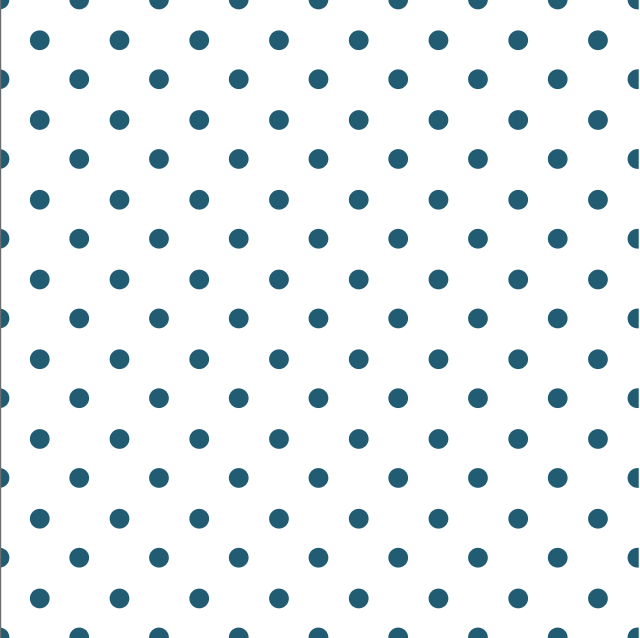
A Shadertoy shader for this pattern:

```glsl
// Staggered teal polka dots on white, with a thin grey rule on the left edge.

const vec3 PAPER = vec3(1.0);
const vec3 TEAL = vec3(0.13, 0.36, 0.45);
const vec3 RULE_GREY = vec3(0.42, 0.43, 0.44);

// Lengths are fractions of the canvas width.
const float PITCH = 0.1246;
const float DOT_RADIUS = 0.0154;
const float RULE_WIDTH = 0.0019;
const float RIGHT_MARGIN = 0.0020;
const vec2 CORNER_DOT = vec2(-0.0008, -0.0008);
const vec2 CENTRE_DOT = vec2(0.0621, 0.0629);

// Signed distance to the nearest dot of a square lattice.
float dotLattice(vec2 p, vec2 origin, float pitch, float radius) {
    vec2 cell = fract((p - origin) / pitch + 0.5) - 0.5;
    return length(cell * pitch) - radius;
}

// Antialiased coverage of the region where the distance is negative.
float coverage(float dist, float pixel) {
    return clamp(0.5 - dist / pixel, 0.0, 1.0);
}

void mainImage(out vec4 fragColor, in vec2 fragCoord) {
    // Measure down from the top left corner.
    float pixel = 1.0 / iResolution.x;
    vec2 p = vec2(fragCoord.x, iResolution.y - fragCoord.y) * pixel;

    // Two interleaved lattices, trimmed by the right margin.
    float dots = min(dotLattice(p, CORNER_DOT, PITCH, DOT_RADIUS),
                     dotLattice(p, CENTRE_DOT, PITCH, DOT_RADIUS));
    dots = max(dots, p.x - (1.0 - RIGHT_MARGIN));

    vec3 color = mix(PAPER, TEAL, coverage(dots, pixel));

    // Thin rule along the left edge.
    color = mix(color, RULE_GREY, coverage(p.x - RULE_WIDTH, pixel));

    fragColor = vec4(color, 1.0);
}
```
